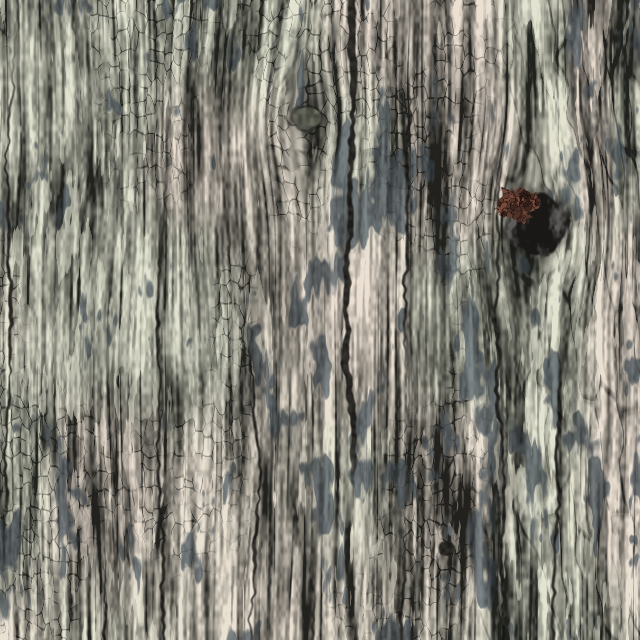
This texture is drawn by a WebGL 2 fragment shader. Its source:

```glsl
#version 300 es
precision highp float;
// Weathered grey timber: upright grain, long splits, checked cells, stains and knots.
uniform vec2 u_resolution;
out vec4 fragColor;

const vec3 DARK_WOOD = vec3(0.195, 0.197, 0.18);
const vec3 PALE_WOOD = vec3(0.86, 0.848, 0.80);
const vec3 SPLIT_COLOR = vec3(0.10, 0.095, 0.085);
const vec3 STAIN_COLOR = vec3(0.25, 0.28, 0.30);
const vec3 KNOT_COLOR = vec3(0.34, 0.345, 0.305);
const vec3 LEAF_COLOR = vec3(0.40, 0.25, 0.20);
const vec3 MOSS_TINT = vec3(0.985, 1.005, 0.975);
const vec3 ROSE_TINT = vec3(1.025, 0.99, 0.985);
const vec2 KNOT = vec2(0.48, 0.815);
const vec2 HOLE = vec2(0.84, 0.648);
const vec2 PEG = vec2(0.70, 0.143);
const vec2 GLOOM = vec2(0.69, 0.23);
const float BASE_TONE = 0.60;
const float GRAIN_CONTRAST = 1.1;
const int SPLITS = 9;

float hash(vec2 p) {
  vec3 q = fract(vec3(p.xyx) * 0.1031);
  q += dot(q, q.yzx + 33.33);
  return fract((q.x + q.y) * q.z);
}

float noise(vec2 p) {
  vec2 i = floor(p), f = fract(p);
  f = f * f * (3.0 - 2.0 * f);
  return mix(mix(hash(i), hash(i + vec2(1, 0)), f.x),
             mix(hash(i + vec2(0, 1)), hash(i + vec2(1, 1)), f.x), f.y);
}

// Noise centred on zero, stretched by separate x and y frequencies.
float wave(vec2 p, float fx, float fy) { return noise(p * vec2(fx, fy) + fx) - 0.5; }

float fbm(vec2 p) {
  return 0.55 * noise(p) + 0.28 * noise(p * 2.1 + 17.0) + 0.17 * noise(p * 4.3 + 41.0);
}

// One below the inner edge, zero above the outer edge.
float below(float inner, float outer, float v) { return 1.0 - smoothstep(inner, outer, v); }

float bump(vec2 d, vec2 size) { d /= size; return exp(-dot(d, d)); }

// Cellular noise: x = gap between the two nearest cells, y = random value of the cell.
vec2 cellular(vec2 p, vec2 jitter) {
  vec2 base = floor(p);
  float near = 9.0, second = 9.0, id = 0.0;
  for (int j = -1; j <= 1; j++)
    for (int i = -1; i <= 1; i++) {
      vec2 c = base + vec2(i, j);
      vec2 offset = vec2(hash(c), hash(c + 71.0)) - 0.5;
      float d = length(c + 0.5 + jitter * offset - p);
      if (d < near) { second = near; near = d; id = hash(c + 29.0); }
      else second = min(second, d);
    }
  return vec2(second - near, id);
}

// Thin broken lines along the level curve of a stretched noise.
float grooves(vec2 g, float fx, float fy, float width) {
  return below(0.2 * width, width, abs(wave(g, fx, fy))) * smoothstep(-0.25, 0.12, wave(g, fx * 0.5, fy * 2.7));
}

// Darkness of the long splits; the first one is the widest.
float splits(vec2 p, float px) {
  float dark = 0.0;
  for (int i = 0; i < SPLITS; i++) {
    float k = float(i);
    vec2 q = vec2(p.y, k);
    float x = fract(0.547 + k * 0.618) + 0.022 * wave(q, 4.0, 7.0);
    x += 0.007 * wave(q, 27.0, 5.0) + 0.004 * wave(q, 95.0, 9.0);
    float run = i == 0 ? smoothstep(0.18, 0.32, p.y) : smoothstep(-0.08, 0.16, wave(q, 3.0, 13.0));
    float w = (i == 0 ? 0.0068 : 0.0029) * run * (0.1 + fbm(q * vec2(22.0, 3.0)));
    dark = max(dark, run * below(w - px, w + 1.5 * px, abs(p.x - x)));
  }
  return dark;
}

void main() {
  vec2 p = gl_FragCoord.xy / u_resolution.y;

  // Grain coordinate: bends around knots, else follows each fibre.
  vec2 g = p;
  g.x += 0.022 * wave(p, 6.0, 2.5) + 0.004 * wave(p, 25.0, 8.0);
  g.x -= 0.6 * (p.x - KNOT.x) * bump(p - KNOT, vec2(0.06, 0.085));
  g.x -= 0.6 * (p.x - HOLE.x) * bump(p - HOLE, vec2(0.08, 0.12));
  float rough = smoothstep(0.74, 0.82, p.x + 0.10 * wave(p, 8.0, 5.0));

  // Fibres and narrow grooves.
  float fibre = 0.22 * wave(g, 50.0, 2.5) + 0.38 * wave(g, 115.0, 5.0)
              + 0.40 * wave(g, 220.0, 13.0) + 0.20 * wave(g, 270.0, 100.0);
  float tone = BASE_TONE + GRAIN_CONTRAST * fibre + 0.34 * (fbm(p * vec2(8.0, 4.0) + 5.0) - 0.5);
  tone -= 0.28 * grooves(g, 60.0, 2.2, 0.12) + 0.20 * grooves(g, 105.0, 3.5, 0.17);

  // Checked cells: upright columns with short cross cracks.
  vec2 wobble = vec2(0.004 * wave(p, 60.0, 70.0), 0.014 * wave(p, 90.0, 40.0));
  vec2 cell = cellular((g + wobble) * vec2(66.0, 38.0), vec2(0.35, 0.9));
  float band = 0.22 * bump(vec2(p.x - 0.53, 0.0), vec2(0.13));
  float checked = (1.0 - rough) * smoothstep(-0.05, 0.18, wave(p, 11.0, 4.0) + band);
  float broken = smoothstep(-0.3, 0.1, wave(p, 61.0, 45.0));
  tone += checked * (0.10 * (cell.y - 0.3) - 0.25 * broken * below(0.02, 0.14, cell.x));

  // Torn slivers on the rough side.
  vec2 torn = g + vec2(0.09 * p.y + 0.014 * wave(p, 62.0, 22.0), 0.0);
  vec2 sliver = cellular(torn * vec2(34.0, 5.5), vec2(0.8));
  tone += rough * (0.20 * (sliver.y - 0.42) - 0.30 * below(0.02, 0.12, sliver.x) * noise(p * vec2(30.0, 12.0)));

  // Dark worn zones and pale flakes.
  float gloom = bump(p - GLOOM, vec2(0.09, 0.17));
  float strip = below(0.025, 0.04, abs(g.x - 0.92)) * smoothstep(0.56, 0.68, p.y);
  tone -= 0.12 * gloom + 0.13 * strip;
  float flake = smoothstep(0.64, 0.70, fbm(g * vec2(90.0, 13.0) + 31.0) + 0.4 * wave(p, 10.0, 4.0));
  tone = mix(tone, 0.80 + 0.7 * fibre, 0.65 * flake);
  vec3 color = mix(DARK_WOOD, PALE_WOOD, clamp((tone - 0.19) / 0.65, -0.1, 1.06));
  float rosy = smoothstep(-0.25, 0.25, wave(p, 7.0, 4.0) + 0.25 * (p.x - 0.5) + 0.2 * gloom);
  color *= mix(MOSS_TINT, ROSE_TINT, max(rosy, strip));

  // Blue grey stains with ragged edges.
  float stain = fbm(p * vec2(30.0, 12.0) + 13.0) + 0.32 * wave(p, 5.0, 4.0)
              + 0.30 * fibre + 0.10 * wave(p, 120.0, 70.0);
  color = mix(color, STAIN_COLOR * (1.0 + 1.2 * fibre), 0.78 * smoothstep(0.66, 0.75, stain));

  // Long splits.
  vec3 shadow = SPLIT_COLOR * (0.6 + 1.2 * noise(p * 150.0));
  color = mix(color, shadow, 0.92 * splits(p, 1.0 / u_resolution.y));

  // Closed knot with a dark rim, and a small peg.
  float knotR = length(p - KNOT) + 0.010 * wave(p, 55.0, 55.0);
  color *= 1.0 - 0.22 * below(0.02, 0.07, knotR);
  color = mix(color, KNOT_COLOR * (1.0 + 0.5 * wave(p, 160.0, 160.0)), below(0.018, 0.024, knotR));
  color *= 1.0 - 0.35 * below(0.001, 0.004, abs(knotR - 0.022));
  float pegR = length(p - PEG) + 0.008 * wave(p, 80.0, 80.0);
  color = mix(color, shadow, 0.9 * below(0.009, 0.014, pegR));

  // Hollow knot holding dry leaf crumbs.
  float holeR = length(p - HOLE) + 0.018 * (fbm(p * 38.0) - 0.5);
  color *= 1.0 - 0.3 * below(0.045, 0.065, holeR);
  vec3 hollow = SPLIT_COLOR + 0.27 * smoothstep(0.45, 0.75, fbm(p * vec2(60.0, 35.0)));
  color = mix(color, hollow, below(0.044, 0.050, holeR));
  vec2 crumb = cellular(p * 110.0 + 1.5 * noise(p * 160.0), vec2(0.9));
  float leafR = length(p - HOLE - vec2(-0.032, 0.034)) + 0.030 * (fbm(p * 75.0) - 0.5);
  vec3 leaf = LEAF_COLOR * (0.45 + 0.8 * crumb.y) * (0.5 + 0.5 * smoothstep(0.0, 0.3, crumb.x));
  color = mix(color, leaf, below(0.026, 0.030, leafR));

  fragColor = vec4(clamp(color, 0.0, 1.0), 1.0);
}
```
